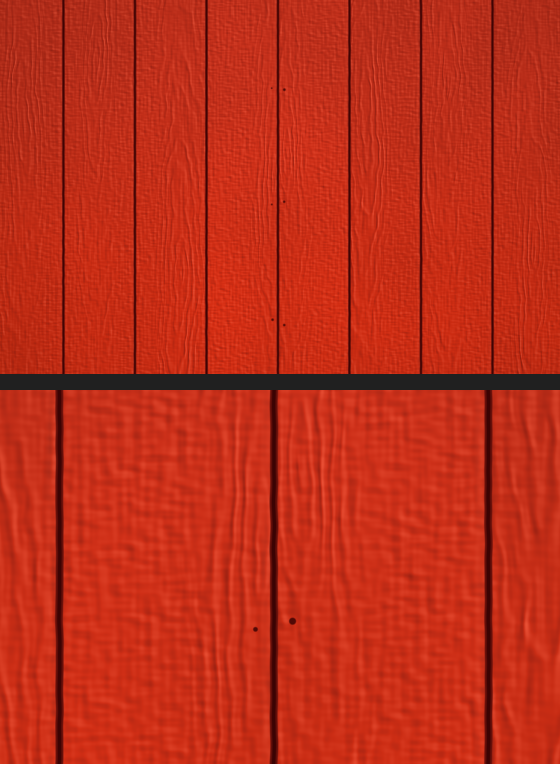
Top, the full canvas; bottom, a detail of the centre.
Write a Shadertoy shader that draws this texture.

```glsl
// Red painted wooden boards with raised grain, saw marks, dark seams and nails.

const float BOARD_W = 0.1277;      // board width; the canvas width is 1
const float FIRST_SEAM = 0.1133;   // x of the leftmost seam
const float SEAM_CORE = 0.0011;    // half width of the dark gap
const float SEAM_EDGE = 0.0023;    // half width including its worn edge
const float RING_STEP = 0.0085;    // distance between growth rings
const float RING_STRETCH = 0.11;   // flattens rings along the board
const float RELIEF = 1.9;          // strength of the light on the relief
const vec2 LIGHT_STEP = vec2(0.0012, 0.0009);
const float NAIL_SEAM = 3.0;       // index of the nailed seam
const float NAIL_GAP = 0.207;      // vertical nail spacing
const float NAIL_RADIUS = 0.0021;

const vec3 PAINT_TOP = vec3(0.735, 0.178, 0.100);
const vec3 PAINT_LOW = vec3(0.785, 0.168, 0.070);
const vec3 PAINT_LIT = vec3(0.920, 0.340, 0.235);
const vec3 PAINT_SHADE = vec3(0.520, 0.105, 0.060);
const vec3 GAP_EDGE = vec3(0.390, 0.060, 0.040);
const vec3 GAP_CORE = vec3(0.230, 0.010, 0.010);

// Per board: heart x (share of board), heart y, ring strength
const vec3 HEART[8] = vec3[8](
    vec3(0.45, 0.44, 0.75), vec3(0.49, 0.56, 0.60),
    vec3(0.64, 0.18, 1.00), vec3(0.95, 0.35, 0.80),
    vec3(0.15, 0.40, 0.60), vec3(0.26, 0.45, 1.00),
    vec3(0.35, 0.50, 0.75), vec3(0.56, 0.22, 0.70));

vec2 hash2(vec2 p) {
    vec3 q = fract(p.xyx * vec3(0.1031, 0.1030, 0.0973));
    q += dot(q, q.yzx + 33.33);
    return fract((q.xx + q.yz) * q.zy) * 2.0 - 1.0;
}

float gradientNoise(vec2 p) {
    vec2 i = floor(p), f = p - i;
    vec2 w = f * f * f * (f * (f * 6.0 - 15.0) + 10.0);
    vec2 o = vec2(0.0, 1.0);
    float a = dot(hash2(i), f);
    float b = dot(hash2(i + o.yx), f - o.yx);
    float c = dot(hash2(i + o.xy), f - o.xy);
    float d = dot(hash2(i + o.yy), f - o.yy);
    return mix(mix(a, b, w.x), mix(c, d, w.x), w.y);
}

// Relief of one board; p.x is measured from its left seam
float woodHeight(vec2 p, int board) {
    vec3 heart = HEART[board];
    vec2 q = p + vec2(3.7, 5.3) * float(board + 1);

    // Growth rings: long warped ellipses around the heart
    vec2 r = p - vec2(heart.x * BOARD_W, heart.y);
    r.x += 0.018 * gradientNoise(vec2(q.y * 4.0, heart.x * 9.0));
    float dist = length(r * vec2(1.0, RING_STRETCH));
    dist += 0.011 * gradientNoise(q * vec2(28.0, 9.0));
    dist += 0.004 * gradientNoise(q * vec2(75.0, 42.0));
    float ridge = 0.5 + 0.5 * sin(6.2832 * dist / RING_STEP);
    float patchy = 0.75 + 0.7 * gradientNoise(q * vec2(22.0, 6.0));
    float rings = heart.z * patchy * (1.0 - smoothstep(0.010, 0.055, abs(r.x)));

    // Fibres run along the board, saw marks across it
    float fibre = gradientNoise(q * vec2(190.0, 26.0));
    float saw = gradientNoise(q * vec2(75.0, 210.0));
    float pits = gradientNoise(q * vec2(150.0, 110.0));
    float rough = 1.0 - 0.75 * clamp(rings, 0.0, 1.0);
    return 0.6 * rings * ridge * ridge + 0.38 * fibre
         + rough * (0.5 * saw + 0.35 * pits);
}

void mainImage(out vec4 fragColor, in vec2 fragCoord) {
    float px = 1.0 / iResolution.x;
    vec2 p = fragCoord * px;
    float tall = iResolution.y * px;
    float u = (p.x - FIRST_SEAM) / BOARD_W;
    int board = clamp(int(floor(u)) + 1, 0, 7);
    vec2 local = vec2(fract(u) * BOARD_W, p.y);

    // Paint: warmer below, a little different on every board
    vec3 color = mix(PAINT_LOW, PAINT_TOP, smoothstep(0.1, 0.9, p.y / tall));
    color *= 1.0 + 0.02 * hash2(vec2(float(board) + 2.0, 7.0)).x;
    color *= 1.0 + 0.06 * gradientNoise(p * vec2(9.0, 6.0));

    // Light from the upper right
    float slope = woodHeight(local, board) - woodHeight(local + LIGHT_STEP, board);
    float light = clamp(slope * RELIEF, -0.85, 0.85);
    color = mix(color, light > 0.0 ? PAINT_LIT : PAINT_SHADE, abs(light));

    // Soft falloff towards the corners
    vec2 c = p - vec2(0.5, 0.45 * tall);
    color *= 1.04 - 0.32 * dot(c, c);

    // Seams with slightly ragged edges and a lit lip
    float seam = (u - round(u)) * BOARD_W;
    float ragged = 0.0007 * gradientNoise(vec2(p.y * 70.0, round(u) * 5.3));
    float gap = abs(seam + ragged);
    float lip = smoothstep(0.006, 0.003, abs(seam + 0.003));
    color = mix(color, PAINT_LIT, 0.12 * lip);
    color = mix(color, GAP_EDGE, 1.0 - smoothstep(SEAM_EDGE - px, SEAM_EDGE + px, gap));
    color = mix(color, GAP_CORE, 1.0 - smoothstep(SEAM_CORE - px, SEAM_CORE + px, gap));

    // Nail heads on both sides of one seam
    float nailX = FIRST_SEAM + NAIL_SEAM * BOARD_W;
    for (int i = 0; i < 6; i++) {
        float side = i % 2 == 0 ? -1.0 : 1.0;
        vec2 jitter = hash2(vec2(float(i) + 4.0, 11.0));
        vec2 nail = vec2(nailX + side * 0.0105, 0.093 + NAIL_GAP * float(i / 2));
        float d = length(p - nail - jitter * vec2(0.001, 0.008));
        float radius = NAIL_RADIUS * (0.8 + 0.3 * jitter.x);
        color = mix(color, GAP_CORE, 0.85 * (1.0 - smoothstep(radius - px, radius + px, d)));
    }
    fragColor = vec4(color, 1.0);
}
```
